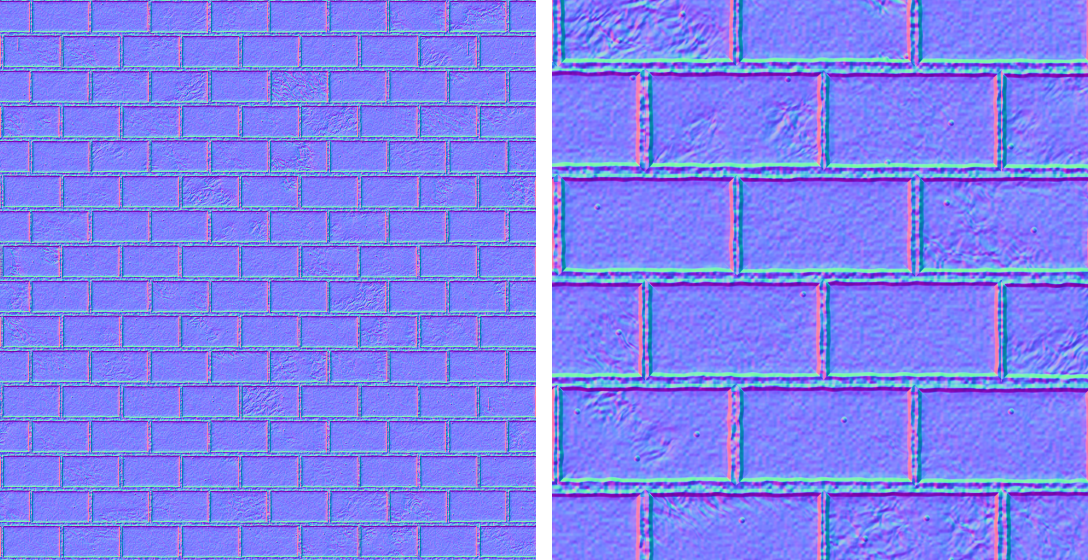
Left, the full canvas; right, a detail of the centre.
Write a WebGL 1 fragment shader that draws this texture map.

```glsl
precision highp float;
// Tangent-space normal map of a worn running-bond brick wall.

uniform vec2 u_resolution;

// Lengths are measured in brick courses; y runs downwards.
const float COLUMNS = 9.0;
const float ROWS = 16.0;
const float BRICK_PITCH = 1.699;
const vec2 BRICK_HALF = vec2(0.800, 0.432);
const float BEVEL = 0.02;
const float RELIEF = 0.085;

float hash(vec2 p) {
  vec3 q = fract(vec3(p.xyx) * 0.1031);
  q += dot(q, q.yzx + 33.33);
  return fract((q.x + q.y) * q.z);
}

float noise(vec2 p) {
  vec2 i = floor(p);
  vec2 f = fract(p);
  f = f * f * (3.0 - 2.0 * f);
  float top = mix(hash(i), hash(i + vec2(1.0, 0.0)), f.x);
  float bottom = mix(hash(i + vec2(0.0, 1.0)), hash(i + 1.0), f.x);
  return mix(top, bottom, f.y);
}

// Brick-centred position in xy, column and row in zw.
vec4 brickCell(vec2 p) {
  float row = floor(p.y);
  float x = p.x / BRICK_PITCH + 0.48 - 0.515 * mod(row, 2.0);
  vec2 local = vec2((fract(x) - 0.5) * BRICK_PITCH, fract(p.y) - 0.48);
  return vec4(local, mod(floor(x), COLUMNS), row);
}

// Signed distance to the slightly shifted, wobbly brick outline.
float brickDistance(vec2 p, vec4 cell) {
  vec2 shift = vec2(hash(cell.zw + 3.7), hash(cell.zw + 8.1)) - 0.5;
  vec2 d = abs(cell.xy - shift * vec2(0.04, 0.02)) - BRICK_HALF;
  return max(d.x, d.y) + 0.016 * (noise(p * 9.0) - 0.5);
}

// Granular wrinkles that gather in patches, stronger on some bricks.
float wear(vec2 p, vec2 id) {
  float amount = pow(hash(id + 21.3), 1.5);
  float patches = smoothstep(0.3, 0.8, noise(p * 2.3 + id * 5.0));
  vec2 warped = p + 0.07 * vec2(noise(p * 7.0), noise(p * 7.0 + 17.0));
  warped.y += (hash(id + 4.4) - 0.5) * p.x;
  float wrinkles = noise(warped * vec2(10.0, 18.0)) + 0.6 * noise(warped * 28.0);
  return wrinkles * (0.003 + 0.036 * amount * patches);
}

// Small round holes scattered on a jittered grid.
float pits(vec2 p) {
  vec2 g = p * 5.0;
  vec2 id = floor(g);
  vec2 centre = 0.25 + 0.5 * vec2(hash(id + 1.3), hash(id + 6.9));
  float hole = 1.0 - smoothstep(0.03, 0.16, length(fract(g) - centre));
  return hole * step(0.95, hash(id + 12.0));
}

// A rare vertical scratch on the brick face.
float scratch(vec4 cell) {
  float x = cell.x - 1.2 * (hash(cell.zw + 31.0) - 0.5);
  float y = abs(cell.y - 0.5 * (hash(cell.zw + 37.0) - 0.5)) - 0.15;
  float line = 1.0 - smoothstep(0.005, 0.03, abs(x));
  return line * (1.0 - smoothstep(0.0, 0.05, y)) * step(0.95, hash(cell.zw + 41.0));
}

// Crumbly bead that rises between two grooves along the bricks.
float mortarBed(vec2 p, float d) {
  float bead = 0.03 * smoothstep(0.012, 0.06, d);
  float lumps = 0.035 * noise(p * vec2(14.0, 18.0)) + 0.026 * noise(p * 30.0);
  return bead + lumps + 0.03 * noise(p * 4.0) - 0.025;
}

float height(vec2 p) {
  vec4 cell = brickCell(p);
  float d = brickDistance(p, cell);
  float face = 1.0 - smoothstep(-BEVEL, BEVEL, d);
  float rounding = 1.0 - smoothstep(-0.08, 0.0, d);
  float grain = 0.008 * noise(p * 29.0) + 0.006 * noise(p * 15.0);
  float brick = RELIEF + 0.012 * rounding + grain + wear(p, cell.zw);
  brick += 0.012 * noise(p * 4.0) - 0.02 * pits(p) - 0.025 * scratch(cell);
  return mix(mortarBed(p, d), brick, face);
}

// Mortar leans left and down; patches of some upright joints lean right.
vec2 mortarLean(vec2 p) {
  vec4 cell = brickCell(p);
  float joint = smoothstep(-BEVEL, BEVEL, brickDistance(p, cell));
  float upright = step(abs(cell.y), BRICK_HALF.y - BEVEL);
  float flipped = upright * step(0.0, cell.x) * step(0.55, hash(cell.zw + 53.0));
  flipped *= smoothstep(0.2, 0.6, noise(p * vec2(9.0, 12.0) + 40.0));
  return joint * mix(vec2(-0.16, 0.15 * (1.0 - upright)), vec2(0.85, 0.0), flipped);
}

vec3 normalColour(vec2 p) {
  const float STEP = 0.012;
  float h = height(p);
  vec2 ahead = vec2(height(p + vec2(STEP, 0.0)), height(p + vec2(0.0, STEP)));
  vec2 slope = (h - ahead) / STEP + mortarLean(p);
  return 0.5 + 0.5 * normalize(vec3(slope, 1.0));
}

void main() {
  vec2 wall = vec2(COLUMNS * BRICK_PITCH, ROWS);
  vec3 colour = vec3(0.0);
  // Average a 2 x 2 grid of samples to smooth the edges.
  for (int i = 0; i < 4; i++) {
    float k = float(i);
    vec2 offset = vec2(mod(k, 2.0), floor(k / 2.0)) * 0.5 - 0.25;
    vec2 uv = (gl_FragCoord.xy + offset) / u_resolution;
    colour += 0.25 * normalColour(vec2(uv.x, 1.0 - uv.y) * wall);
  }
  gl_FragColor = vec4(colour, 1.0);
}
```
